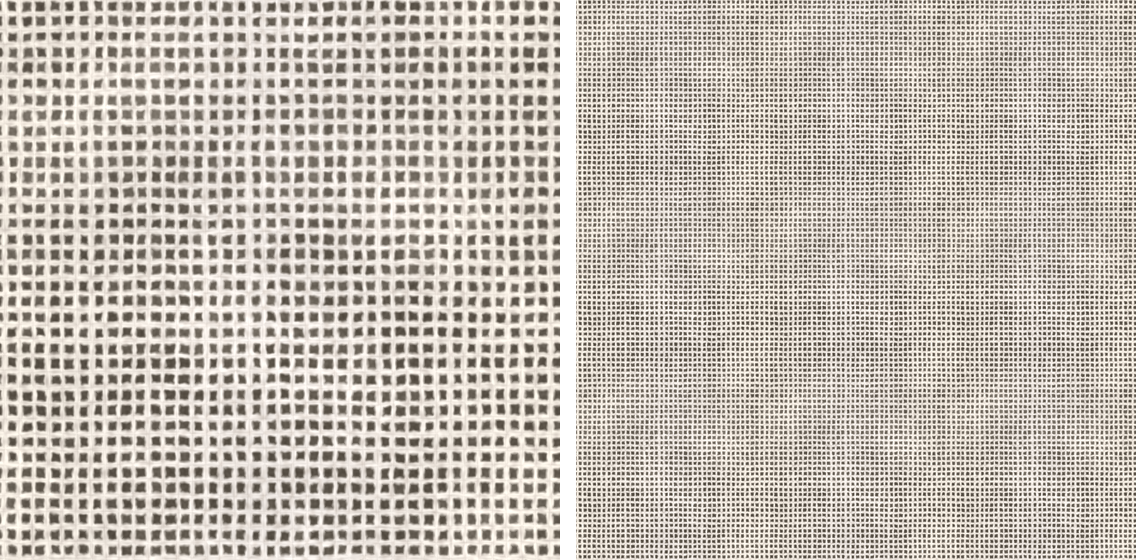
Left: one tile. Right: repeated 3 by 3.
Write a WebGL 2 fragment shader that draws this texture.

```glsl
#version 300 es
precision highp float;

uniform vec2 u_resolution;
out vec4 fragColor;

// Weave layout, in cells of the cloth
const vec2 COUNT = vec2(39.0, 36.0);
const vec2 HOLE_CENTRE = vec2(0.85, 0.62);
const vec2 THREAD_HALF = vec2(0.205, 0.21);
const float THREAD_VARIATION = 0.045;
const vec2 THICK_THREAD = vec2(16.0, 17.0);
const float THICK_EXTRA = 0.06;
const float CORNER = 0.08;
const float SOFTNESS = 0.13;

// Wear
const float DRIFT = 0.16;
const float WOBBLE = 0.13;
const float FRAY = 0.085;
const float FIBRE = 0.13;
const float BLOTCH = 0.07;

// Colours
const vec3 THREAD_WARM = vec3(0.975, 0.945, 0.900);
const vec3 THREAD_COOL = vec3(0.960, 0.935, 0.915);
const vec3 THREAD_SHADE = vec3(0.860, 0.820, 0.785);
const vec3 PIT_DARK = vec3(0.335, 0.305, 0.265);
const vec3 PIT_PALE = vec3(0.490, 0.460, 0.420);

const float TAU = 6.2831853;

vec2 hash2(vec2 cell, float seed) {
    uvec3 v = uvec3(ivec3(vec3(cell, seed)));
    v = v * 1664525u + 1013904223u;
    v.x += v.y * v.z; v.y += v.z * v.x; v.z += v.x * v.y;
    v ^= v >> 16u;
    v.x += v.y * v.z; v.y += v.z * v.x;
    return vec2(v.xy & 65535u) / 65535.0;
}

float corner(vec2 cell, vec2 offset, vec2 period, float seed) {
    float angle = TAU * hash2(mod(cell, period), seed).x;
    return dot(vec2(cos(angle), sin(angle)), offset);
}

// Gradient noise that wraps after one canvas; period must be whole
float noise(vec2 uv, vec2 period, float seed) {
    vec2 p = uv * period;
    vec2 i = floor(p), f = p - i;
    vec2 u = f * f * f * (f * (f * 6.0 - 15.0) + 10.0);
    vec2 e = vec2(1.0, 0.0);
    float low = mix(corner(i, f, period, seed), corner(i + e, f - e, period, seed), u.x);
    float high = mix(corner(i + e.yx, f - e.yx, period, seed), corner(i + 1.0, f - 1.0, period, seed), u.x);
    return mix(low, high, u.y);
}

// Half widths of the threads lying after the given column and row
vec2 threadHalf(vec2 id) {
    id = mod(id, COUNT);
    vec2 random = vec2(hash2(vec2(id.x, 0.0), 1.0).x, hash2(vec2(id.y, 0.0), 2.0).x);
    vec2 thick = 1.0 - step(0.5, abs(id - THICK_THREAD));
    return THREAD_HALF + THREAD_VARIATION * (2.0 * random - 1.0) + THICK_EXTRA * thick;
}

float roundedBox(vec2 p, vec2 halfSize, float radius) {
    vec2 q = abs(p) - halfSize + radius;
    return length(max(q, 0.0)) + min(max(q.x, q.y), 0.0) - radius;
}

void main() {
    vec2 uv = gl_FragCoord.xy / u_resolution;

    // Threads wander slowly and wobble from cell to cell
    vec2 drift = vec2(noise(uv, vec2(7.0, 5.0), 3.0), noise(uv, vec2(5.0, 7.0), 4.0));
    vec2 wobble = vec2(noise(uv, COUNT, 5.0), noise(uv, COUNT, 6.0));
    vec2 p = uv * COUNT - HOLE_CENTRE + DRIFT * drift + WOBBLE * wobble;
    vec2 id = floor(p + 0.5), f = p - id;

    // Opening left between the four neighbouring threads
    vec2 lower = threadHalf(id - 1.0) - 0.5;
    vec2 upper = 0.5 - threadHalf(id);
    vec2 random = hash2(mod(id, COUNT), 7.0);
    float d = roundedBox(f - 0.5 * (lower + upper), 0.5 * (upper - lower), CORNER);
    d += FRAY * noise(uv, COUNT * 3.0, 8.0) + 0.04 * (random.x - 0.5);
    float soft = max(SOFTNESS, length(COUNT / u_resolution));
    float hole = 1.0 - smoothstep(-soft, soft, d);

    // Fibres run along whichever thread is nearer
    float upright = smoothstep(-0.12, 0.12, abs(f.x) - abs(f.y));
    float fibre = mix(noise(uv, COUNT * vec2(1.0, 6.0), 9.0),
                      noise(uv, COUNT * vec2(6.0, 1.0), 10.0), upright);
    float blotch = noise(uv, vec2(4.0), 11.0);
    float crossing = smoothstep(0.30, 0.5, min(abs(f.x), abs(f.y)));

    // Thread colour: cooler in the middle, shaded at crossings
    vec3 thread = mix(THREAD_WARM, THREAD_COOL, 0.5 - 0.5 * cos(TAU * uv.x));
    float shade = 0.14 + 0.3 * crossing + 1.1 * noise(uv, COUNT * 2.0, 12.0);
    thread = mix(thread, THREAD_SHADE, clamp(shade, 0.0, 1.0));
    thread += FIBRE * fibre * (1.0 - hole);

    // Backing seen through the holes: paler in the lower half
    float pale = 0.32 - 0.28 * sin(TAU * uv.y) + 0.6 * (random.y - 0.5) + 0.5 * blotch;
    vec3 pit = mix(PIT_DARK, PIT_PALE, clamp(pale, 0.0, 1.0));
    pit += 0.06 * noise(uv, COUNT * 4.0, 13.0);

    vec3 color = mix(thread, pit, hole) * (1.0 + BLOTCH * blotch);
    fragColor = vec4(clamp(color, 0.0, 1.0), 1.0);
}
```
